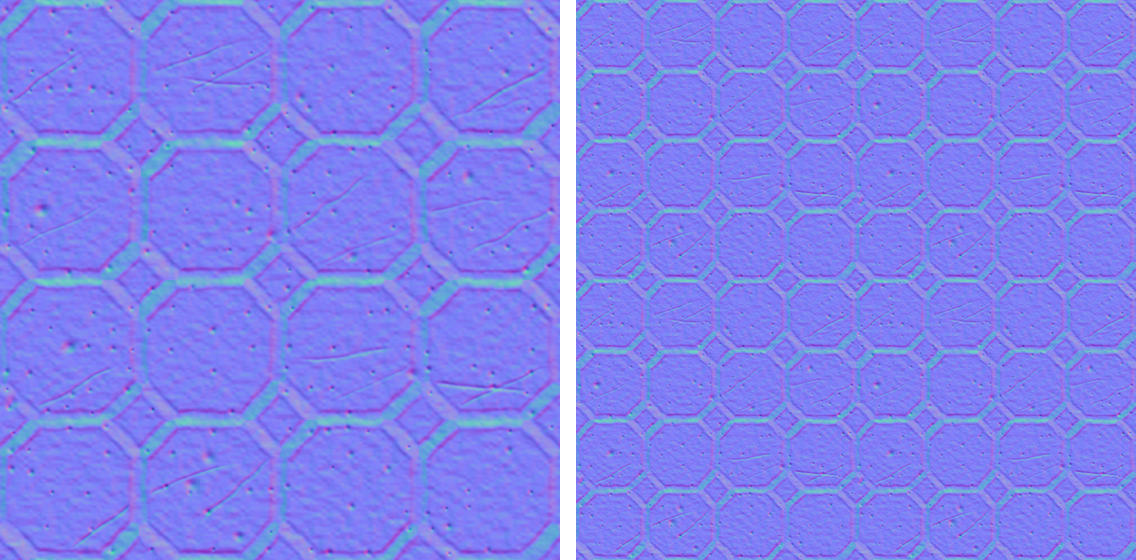
Left, the tile; right, the same tile 2 across and 2 down.
Reproduce this texture map procedurally as a Shadertoy shader.

```glsl
// Normal map of worn octagon paving with small diamonds at the tile corners.
// Each joint adds a tilt from its own cross profile; grain, pits and scratches
// form a height field whose slope is added. All noise wraps at the canvas edge.
#define REPEATS 4.0          // tiles across and down
#define FLAT_APOTHEM 0.435   // tile centre to straight joint, in tiles
#define DIAG_APOTHEM 0.46    // tile centre to slanted joint
#define DIAMOND 0.16         // half diagonal of the corner diamond
#define RIM 0.016            // width of the thin dark rims
#define WOBBLE 0.022         // unevenness of the joints
#define GRAIN 0.0065         // height of the surface grain
#define PIT_CHANCE 0.30
#define PIT_DEPTH 0.48
#define SCRATCH_CHANCE 0.32
#define SCRATCH_DEPTH 0.0045
#define BLUE_FALL 0.36       // loss of blue with tilt

float hash(vec2 p) {
    vec3 q = fract(p.xyx * 0.1031);
    q += dot(q, q.yzx + 33.33);
    return fract((q.x + q.y) * q.z);
}

// Value noise that repeats after a whole period
float noise(vec2 p, vec2 period) {
    vec2 i = floor(p), f = fract(p);
    f = f * f * (3.0 - 2.0 * f);
    vec2 a = mod(i, period), b = mod(i + 1.0, period);
    return mix(mix(hash(a), hash(vec2(b.x, a.y)), f.x),
               mix(hash(vec2(a.x, b.y)), hash(b), f.x), f.y);
}

// Noise with a whole number of lattice steps per tile, centred on zero
float tileNoise(vec2 uv, vec2 steps, float shift) {
    return noise(uv * steps + shift, steps * REPEATS) - 0.5;
}

float bell(float x, float width) {
    return exp(-x * x / (width * width));
}

// One jittered round pit in some of the lattice squares
float pits(vec2 uv, float steps, float chance, float radius) {
    vec2 q = uv * steps;
    vec2 id = mod(floor(q), steps * REPEATS) + steps * 7.0;
    vec2 centre = 0.3 + 0.4 * vec2(hash(id), hash(id + 37.0));
    float r = radius * mix(0.6, 1.15, hash(id + 71.0));
    float present = step(hash(id + 113.0), chance);
    return -present * PIT_DEPTH * r / steps * bell(length(fract(q) - centre), r);
}

// Fine lines that cross some tiles and stop before the joints
float scratches(vec2 uv) {
    vec2 id = mod(floor(uv), REPEATS), p = fract(uv) - 0.5, a = abs(p);
    float edge = max(max(a.x, a.y) - FLAT_APOTHEM, (a.x + a.y) * 0.7071 - DIAG_APOTHEM);
    float h = 0.0;
    for (float k = 0.0; k < 3.0; k++) {
        vec2 seed = id + 19.0 + k * 23.0;
        vec2 dir = normalize(vec2(1.0, mix(-0.15, 0.85, hash(seed))));
        float d = dot(p, vec2(-dir.y, dir.x)) - 0.7 * (hash(seed + 5.0) - 0.5);
        d += 0.04 * tileNoise(uv, vec2(7.0), k);
        float along = dot(p, dir) - 0.4 * (hash(seed + 9.0) - 0.5);
        float reach = 1.0 - smoothstep(0.22, 0.38, abs(along));
        float present = step(hash(seed + 13.0), SCRATCH_CHANCE);
        h -= present * reach * mix(0.5, 1.5, hash(seed + 17.0)) * bell(d, 0.014);
    }
    return h * SCRATCH_DEPTH * (1.0 - smoothstep(-0.04, 0.0, edge));
}

float detailHeight(vec2 uv) {
    float h = GRAIN * tileNoise(uv, vec2(15.0, 20.0), 0.0);
    h += 0.4 * GRAIN * tileNoise(uv, vec2(31.0, 37.0), 0.3);
    h += pits(uv, 7.0, PIT_CHANCE, 0.13) + pits(uv + 0.37, 5.0, 0.035, 0.2);
    return h + scratches(uv);
}

// Tilt of the joints: broad faces looking up, thin rims looking down
vec2 jointTilt(vec2 uv) {
    vec2 p = fract(uv) - 0.5, side = vec2(p.x < 0.0 ? -1.0 : 1.0, p.y < 0.0 ? -1.0 : 1.0);
    vec2 a = abs(p), s = p - 0.5 * side;
    float size = 0.016 * (hash(mod(floor(uv), REPEATS) + 3.0) - 0.5);
    float straight = max(a.x, a.y) - FLAT_APOTHEM - size;
    float slant = (a.x + a.y) * 0.7071;
    float diagonal = slant - DIAG_APOTHEM - size;

    // Straight joints
    float rim = bell(straight, RIM);
    vec2 level = vec2(-0.11, 0.50) * bell(s.y + 0.016, 0.034)
               + vec2(0.05, side.y < 0.0 ? -0.38 : -0.27) * rim;
    vec2 upright = vec2(0.17, -0.02) * bell(s.x + 0.043, 0.026)
                 + vec2(-0.27, 0.17) * bell(s.x - 0.038, 0.026) + vec2(0.08, -0.11) * rim;
    vec2 tilt = mix(upright, level, smoothstep(-0.015, 0.015, a.y - a.x));

    // Slanted joints between tile and diamond
    vec2 corner = mod(floor(uv + 0.5), REPEATS);
    float tip = DIAMOND + 0.05 * (hash(corner + 41.0) - 0.5);
    float inner = slant - (1.0 - tip) * 0.7071;
    float face = smoothstep(0.005, 0.04, diagonal) * (1.0 - smoothstep(-0.04, -0.005, inner));
    float rims = bell(diagonal, RIM) + 0.9 * bell(inner, RIM);
    vec2 slanted = side.x * side.y < 0.0
        ? vec2(-0.20, 0.27) * face + vec2(0.15, -0.29) * rims
        : vec2(0.15, 0.13) * face + vec2(-0.12, -0.17) * rims;
    return mix(tilt, slanted, smoothstep(-0.012, 0.012, diagonal - straight));
}

void mainImage(out vec4 fragColor, in vec2 fragCoord) {
    vec2 uv = fragCoord / iResolution.xy * REPEATS;

    // Uneven, worn joints
    vec2 warp = vec2(tileNoise(uv, vec2(4.0), 0.0), tileNoise(uv, vec2(4.0), 5.5));
    warp += 0.6 * vec2(tileNoise(uv, vec2(13.0), 2.5), tileNoise(uv, vec2(13.0), 8.5));
    vec2 tilt = jointTilt(uv + WOBBLE * warp) * (1.0 + 0.5 * tileNoise(uv, vec2(6.0), 3.0));

    // Slope of the fine relief
    vec2 e = vec2(0.008, 0.0);
    float h = detailHeight(uv);
    tilt -= (vec2(detailHeight(uv + e.xy), detailHeight(uv + e.yx)) - h) / e.x;
    tilt.y -= 0.01;

    fragColor = vec4(0.5 + 0.5 * tilt, 0.985 - BLUE_FALL * length(tilt), 1.0);
}
```
